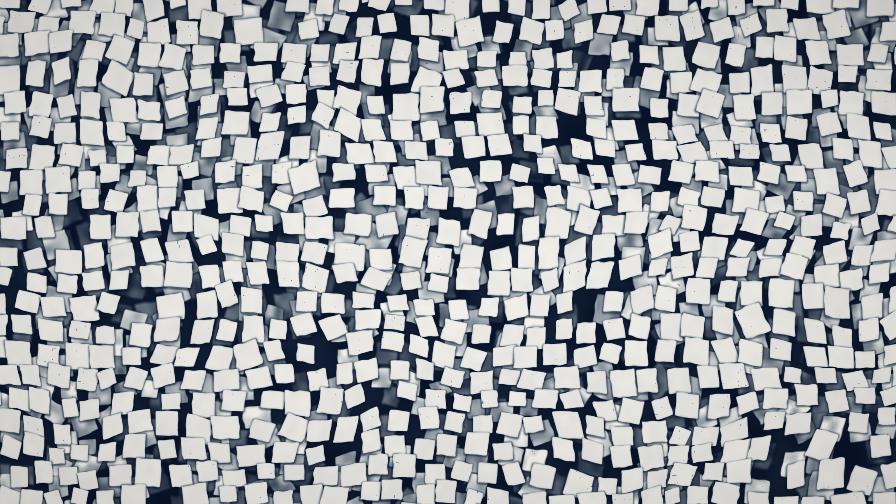
Reproduce this pattern procedurally as a WebGL 2 fragment shader.

```glsl
#version 300 es
precision highp float;
// Scattered chalk-white square tiles over shaded tiles on deep navy.

#define PITCH vec2(0.0560, 0.0495)  // mean tile spacing, in canvas heights
#define TILE 0.0211                 // mean half side of a tile
#define JITTER vec2(0.28, 0.36)     // placement scatter, in cells
#define TILT 0.15                   // usual rotation, in radians
#define CORNER 0.0028               // corner radius
#define WOBBLE 0.0034               // edge irregularity
#define SHADOW 0.0070               // shadow reach
#define SPECKS 0.45                 // strength of surface flecks
#define DRIFT 0.036                 // bending of the rows
#define VIGNETTE 0.072              // darkening towards the corners

uniform vec2 u_resolution;
out vec4 fragColor;

const vec3 NAVY = vec3(0.022, 0.068, 0.155);
const vec3 CHALK = vec3(0.950, 0.940, 0.918);
const vec3 BLUE_TINT = vec3(-0.08, 0.03, 0.08);

vec3 hash3(vec2 p) {
    vec3 q = fract(p.xyx * vec3(0.1031, 0.1030, 0.0973));
    q += dot(q, q.yxz + 33.33);
    return fract((q.xxy + q.yzz) * q.zyx);
}

float noise(vec2 p) {
    vec2 i = floor(p), f = fract(p);
    f = f * f * (3.0 - 2.0 * f);
    float low = mix(hash3(i).x, hash3(i + vec2(1, 0)).x, f.x);
    float high = mix(hash3(i + vec2(0, 1)).x, hash3(i + vec2(1, 1)).x, f.x);
    return mix(low, high, f.y);
}

float roundedBox(vec2 p, vec2 halfSize) {
    vec2 q = abs(p) - halfSize + CORNER;
    return length(max(q, 0.0)) + min(max(q.x, q.y), 0.0) - CORNER;
}

// Paints one layer of tiles over a tone (0 navy, 1 chalk).
// toneRange: darkest and lightest face; cover: share of cells filled.
float paintTiles(float tone, vec2 pos, float seed, vec2 toneRange,
                 float cover, float looseness, float blur) {
    float baseRow = floor(pos.y / PITCH.y);
    for (int j = 1; j >= -1; j--) {
        float row = baseRow + float(j);
        float shift = hash3(vec2(row + 7.0, seed)).x;
        float baseColumn = floor(pos.x / PITCH.x + shift);
        for (int i = -1; i <= 1; i++) {
            vec2 cell = vec2(baseColumn + float(i), row);
            vec3 place = hash3(cell + seed);
            vec3 shape = hash3(cell + seed + 41.7);
            vec3 look = hash3(cell + seed + 93.1);
            if (look.x > cover) continue;

            // Local frame: scatter, rotation and a slight skew
            vec2 center = (cell + 0.5 - vec2(shift, 0.0)
                        + JITTER * (place.xy - 0.5)) * PITCH;
            float turn = 2.0 * place.z - 1.0;
            float angle = looseness * (TILT * turn + 0.2 * pow(abs(turn), 4.0) * turn);
            float c = cos(angle), s = sin(angle);
            vec2 local = mat2(c, -s, s, c) * (pos - center);
            local.x += 0.14 * (look.y - 0.5) * local.y;

            vec2 halfSize = TILE * mix(0.82, 1.16, shape.x)
                          * (1.0 + 0.2 * (shape.yz - 0.5));
            float rough = WOBBLE * (noise(local * 75.0 + 50.0 * shape.xy) - 0.5);
            float d = roundedBox(local, halfSize) + rough;

            // Shadow falls a little below each tile
            float below = roundedBox(local + vec2(0.0, 0.0015), halfSize);
            float shade = 1.0 - smoothstep(0.0, SHADOW, below);
            tone *= 1.0 - 0.55 * shade * shade;

            // Face: clouded tone, worn rim
            float cloud = noise(local * 55.0 + 90.0 * look.yz);
            float face = mix(toneRange.x, toneRange.y,
                             clamp(0.7 * cloud + 0.55 * look.z, 0.0, 1.0));
            face *= 1.0 - 0.07 * smoothstep(-0.0035, 0.0, d);
            tone = mix(tone, face, 1.0 - smoothstep(-blur, blur, d));
        }
    }
    return tone;
}

void main() {
    vec2 pos = gl_FragCoord.xy / u_resolution.y;
    vec2 centered = 2.0 * gl_FragCoord.xy / u_resolution - 1.0;
    float pixel = 0.6 / u_resolution.y;
    float outer = smoothstep(0.2, 1.0, abs(centered.x));

    // Bend the rows so that no straight lanes remain
    vec2 bent = pos + DRIFT * vec2(noise(pos * 5.0 + 61.0), noise(pos * 6.5 + 13.0));

    // Ground, then deep, middle and top tiles; lower rows sit between upper ones
    vec2 halfRow = vec2(0.0, 0.5 * PITCH.y);
    float tone = 0.06 * noise(pos * 22.0);
    tone = paintTiles(tone, bent + 0.5 * halfRow, 211.0, vec2(0.0, 0.42),
                      0.55, 1.8, pixel + 0.0025);
    tone = paintTiles(tone, bent + halfRow, 517.0, vec2(0.24, 1.02),
                      0.50 + 0.2 * outer, 1.6, pixel + 0.0004);
    tone = paintTiles(tone, bent, 823.0, vec2(0.95, 1.0), 0.97, 1.0, pixel);

    // Sparse flecks, gathered in patches
    float fleck = smoothstep(0.93, 0.99, noise(pos * 230.0));
    tone *= 1.0 - SPECKS * fleck * smoothstep(0.5, 0.7, noise(pos * 17.0 + 31.0));

    vec3 color = mix(NAVY, CHALK, tone) + BLUE_TINT * tone * (1.0 - tone);
    color *= 1.0 - VIGNETTE * dot(centered, centered);
    fragColor = vec4(color, 1.0);
}
```
